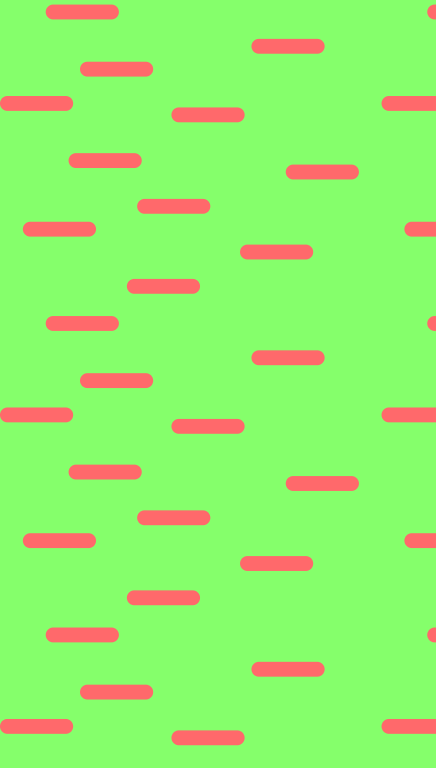
Give the GLSL for this pattern, as a WebGL 1 fragment shader.

```glsl
precision highp float;
// Flat rounded dashes scattered on bright green, in a tile that repeats both ways.
// Dashes sit on a fine grid; each is wrapped to its nearest copy and drawn
// with a capsule distance function.

uniform vec2 u_resolution;

const int DASH_COUNT = 11;

// Signed distance to a horizontal capsule centred on the origin.
float capsule(vec2 p, float halfLength, float radius) {
    p.x -= clamp(p.x, radius - halfLength, halfLength - radius);
    return length(p) - radius;
}

// Offset to the nearest copy in a repeating tile.
vec2 wrapNearest(vec2 p, vec2 tile) {
    return p - tile * floor(p / tile + 0.5);
}

void main() {
    // Grid steps measured from the top left; the canvas is 67.19 steps tall.
    float pixel = 67.19 / u_resolution.y;
    vec2 p = vec2(gl_FragCoord.x, u_resolution.y - gl_FragCoord.y) * pixel;

    // Left end and row of each dash, in grid steps.
    vec2 dash[DASH_COUNT];
    dash[0] = vec2(4.0, 0.0);
    dash[1] = vec2(22.0, 3.0);
    dash[2] = vec2(7.0, 5.0);
    dash[3] = vec2(0.0, 8.0);
    dash[4] = vec2(15.0, 9.0);
    dash[5] = vec2(6.0, 13.0);
    dash[6] = vec2(25.0, 14.0);
    dash[7] = vec2(12.0, 17.0);
    dash[8] = vec2(2.0, 19.0);
    dash[9] = vec2(21.0, 21.0);
    dash[10] = vec2(11.1, 24.0);

    // Nearest dash over all wrapped copies.
    float dist = 1e3;
    for (int i = 0; i < DASH_COUNT; i++) {
        vec2 center = dash[i] + vec2(3.2, 1.05);
        vec2 local = wrapNearest(p - center, vec2(33.38, 27.25));
        dist = min(dist, capsule(local, 3.2, 0.65));
    }

    // Flat fill with a one-pixel soft edge.
    vec3 green = vec3(0.52, 1.0, 0.42);
    vec3 coral = vec3(1.0, 0.41, 0.42);
    float cover = clamp(0.5 - dist / pixel, 0.0, 1.0);
    gl_FragColor = vec4(mix(green, coral, cover), 1.0);
}
```
